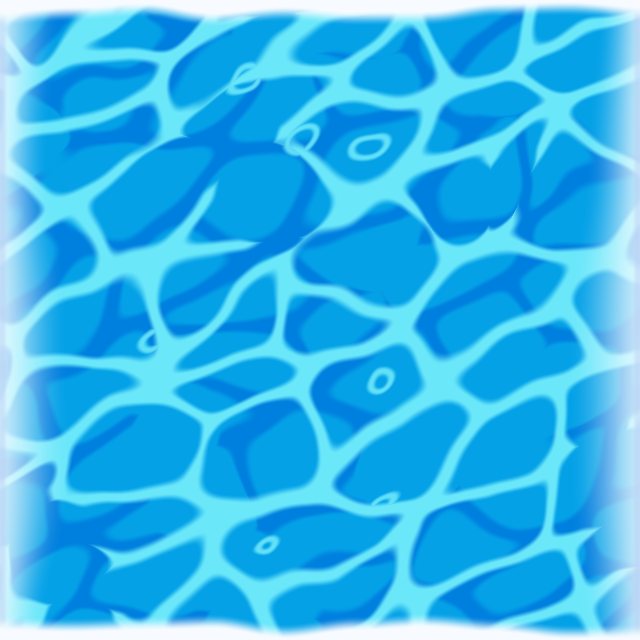
Reproduce this texture procedurally as a WebGL 1 fragment shader.

```glsl
precision highp float;
uniform vec2 u_resolution;

const vec3 WATER = vec3(0.015, 0.63, 0.905);
const vec3 DEEP = vec3(0.0, 0.495, 0.87);
const vec3 GLINT = vec3(0.42, 0.905, 0.98);
const vec3 MIST = vec3(0.97, 0.985, 1.0);
const vec3 LAVENDER = vec3(0.70, 0.79, 0.95);
const float FLOW_ANGLE = 0.47;

vec2 hash2(vec2 p) {
  vec2 k = vec2(dot(p, vec2(127.1, 311.7)), dot(p, vec2(269.5, 183.3)));
  return fract(sin(k) * 43758.55);
}

float noise(vec2 p) {
  vec2 i = floor(p), f = fract(p);
  f = f * f * (3.0 - 2.0 * f);
  float low = mix(hash2(i).x, hash2(i + vec2(1.0, 0.0)).x, f.x);
  float high = mix(hash2(i + vec2(0.0, 1.0)).x, hash2(i + 1.0).x, f.x);
  return mix(low, high, f.y);
}

vec2 noise2(vec2 p) {
  return vec2(noise(p), noise(p + 37.2)) - 0.5;
}

// Rotate so that x runs along the flow.
vec2 alongFlow(vec2 p) {
  float c = cos(FLOW_ANGLE), s = sin(FLOW_ANGLE);
  return vec2(c * p.x + s * p.y, c * p.y - s * p.x);
}

vec2 ripple(vec2 p, float seed) {
  return p + 0.065 * noise2(p * 6.0 + seed) + 0.022 * noise2(p * 15.0 + seed);
}

// Rounded distance to stretched cell borders, in canvas units.
float borderDistance(vec2 p, vec2 freq, float seed, float rounding) {
  vec2 q = p * freq, base = floor(q), f = fract(q);
  vec2 nearCell = vec2(0.0), nearSeed = vec2(0.0);
  float best = 100.0;
  for (int y = -1; y <= 1; y++) {
    for (int x = -1; x <= 1; x++) {
      vec2 cell = vec2(float(x), float(y));
      vec2 r = cell + 0.05 + 0.9 * hash2(base + cell + seed) - f;
      float d = dot(r, r);
      if (d < best) {
        best = d;
        nearCell = cell;
        nearSeed = r;
      }
    }
  }
  float sum = 0.0;
  for (int y = -2; y <= 2; y++) {
    for (int x = -2; x <= 2; x++) {
      vec2 cell = nearCell + vec2(float(x), float(y));
      vec2 r = cell + 0.05 + 0.9 * hash2(base + cell + seed) - f;
      vec2 gap = r - nearSeed;
      if (dot(gap, gap) > 0.0001) {
        float d = dot(0.5 * (r + nearSeed), gap) / length(gap * freq);
        sum += exp(-d / rounding);
      }
    }
  }
  return -rounding * log(sum + 0.000001);
}

// A net of strands that swell, taper and break off.
float strands(vec2 p, vec2 freq, float seed, float width, float gaps) {
  float d = borderDistance(ripple(p, seed), freq, seed, 0.010);
  float vary = noise(p * 7.0 + seed * 1.7);
  float w = width * (0.75 + 0.5 * vary);
  w -= 0.024 * (1.0 - smoothstep(gaps - 0.14, gaps + 0.1, vary));
  return 1.0 - smoothstep(w - 0.005, w + 0.006, d);
}

// Small loose loops of light.
float loops(vec2 uv) {
  float light = 0.0;
  for (int i = 0; i < 7; i++) {
    vec2 h = hash2(vec2(float(i), 5.3));
    vec2 q = alongFlow(uv - 0.12 - 0.76 * h) + 0.012 * noise2(uv * 25.0);
    float radius = 0.009 + 0.009 * h.y;
    float d = abs(length(q * vec2(0.62, 1.15)) - radius);
    light = max(light, 1.0 - smoothstep(0.001, 0.0075, d));
  }
  return light;
}

void main() {
  vec2 uv = gl_FragCoord.xy / u_resolution;
  vec2 p = alongFlow(uv);

  // Deep shadows below, bright net above
  float shade = strands(p, vec2(4.8, 8.4), 19.0, 0.0095, 0.32);
  float light = strands(p, vec2(5.0, 8.8), 53.0, 0.0085, 0.20);
  vec3 color = mix(WATER, DEEP, shade * 0.95);
  color = mix(color, GLINT, max(light, 0.9 * loops(uv)));

  // Pale haze at both sides
  float side = min(uv.x, 1.0 - uv.x);
  float reach = 0.065 + 0.06 * noise(vec2(uv.y * 4.0, 3.0 + step(0.5, uv.x)));
  float haze = 1.0 - smoothstep(-0.015, reach, side);
  color = mix(color, MIST, 0.85 * haze);
  color = mix(color, LAVENDER, 0.45 * (1.0 - smoothstep(0.004, 0.013, side)));

  // Wavy white rims at top and bottom
  float rim = min(uv.y, 1.0 - uv.y);
  float wave = noise(vec2(uv.x * 9.0, 8.0 + 5.0 * step(0.5, uv.y)));
  float edge = 0.012 + 0.021 * wave;
  color = mix(color, MIST, 1.0 - smoothstep(edge - 0.012, edge + 0.012, rim));

  gl_FragColor = vec4(color, 1.0);
}
```
